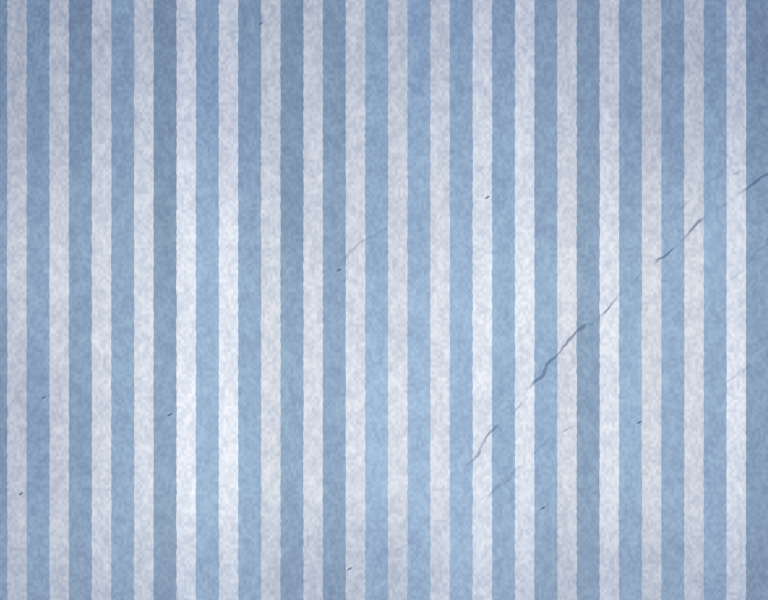
Give the GLSL for this pattern, as a WebGL 1 fragment shader.

```glsl
precision highp float;
// Worn blue and off-white vertical stripes on creased, grainy paper.

uniform vec2 u_resolution;

const float STRIPE_COUNT = 18.15;   // repeats across the canvas
const float FIRST_CENTRE = 0.40;    // centre of the first pale stripe, in repeats
const float PALE_HALF_WIDTH = 0.23; // half width of a pale stripe, in repeats
const vec3 BLUE = vec3(0.585, 0.683, 0.792);
const vec3 PALE = vec3(0.838, 0.862, 0.908);
const vec3 INK = vec3(0.25, 0.33, 0.47);

float hash(vec2 p) {
  vec3 q = fract(vec3(p.xyx) * 0.1031);
  q += dot(q, q.yzx + 33.33);
  return fract((q.x + q.y) * q.z);
}

float noise(vec2 p) {
  vec2 cell = floor(p);
  vec2 f = fract(p);
  f = f * f * (3.0 - 2.0 * f);
  float low = mix(hash(cell), hash(cell + vec2(1.0, 0.0)), f.x);
  float high = mix(hash(cell + vec2(0.0, 1.0)), hash(cell + vec2(1.0, 1.0)), f.x);
  return mix(low, high, f.y);
}

float fbm(vec2 p) {
  float sum = 0.0;
  float gain = 0.5;
  for (int i = 0; i < 4; i++) {
    sum += gain * noise(p);
    p = p * 2.03 + 17.3;
    gain *= 0.5;
  }
  return sum / 0.9375;
}

// Wobbly, bowed line from a to b that fades at its ends and breaks up.
float crease(vec2 p, vec2 a, vec2 b, float bow, float width, float pixel) {
  vec2 span = b - a;
  float len = length(span);
  vec2 along = span / len;
  vec2 rel = p - a;
  float t = dot(rel, along) / len;
  float side = dot(rel, vec2(-along.y, along.x));
  side -= bow * sin(3.14159 * clamp(t, 0.0, 1.0));
  side += 0.022 * (fbm(p * 22.0) - 0.5);
  float line = 1.0 - smoothstep(width, width + 1.5 * pixel, abs(side));
  float ends = smoothstep(0.0, 0.1, t) * (1.0 - smoothstep(0.9, 1.0, t));
  return line * ends * smoothstep(0.25, 0.7, noise(p * 38.0));
}

// Sparse dark specks, at most one in each grid cell.
float flecks(vec2 p, float pixel) {
  vec2 grid = p * 8.0;
  vec2 cell = floor(grid);
  vec2 centre = 0.2 + 0.6 * vec2(hash(cell + 3.1), hash(cell + 8.7));
  vec2 d = (fract(grid) - centre) / 8.0;
  d = vec2(d.x + 0.6 * d.y, d.y - 0.6 * d.x);
  float dist = length(d * vec2(0.55, 1.4));
  return step(0.88, hash(cell + 41.0)) * (1.0 - smoothstep(0.001, 0.0025 + pixel, dist));
}

// Printed stripes, each with its own slowly drifting tone.
vec3 stripes(vec2 uv, vec2 p, float pixel) {
  float s = uv.x * STRIPE_COUNT - FIRST_CENTRE;
  float paleId = floor(s + 0.5);
  float blueId = floor(s);
  float offset = abs(s - paleId) + 0.02 * (noise(p * 150.0) - 0.5);
  float soft = max(0.8 * STRIPE_COUNT * pixel / 1.28, 0.015);
  float pale = 1.0 - smoothstep(PALE_HALF_WIDTH - soft, PALE_HALF_WIDTH + soft, offset);
  float blueTone = 0.94 + 0.12 * hash(vec2(blueId + 20.0, 5.0));
  blueTone += 0.08 * (noise(vec2(blueId * 7.0 + 30.5, uv.y * 3.0)) - 0.5);
  float paleTone = 0.96 + 0.07 * hash(vec2(paleId + 20.0, 13.0));
  return mix(BLUE * blueTone, PALE * paleTone, pale);
}

// Broad light: dark top, softer dark foot and sides, cloudy stains.
float lighting(vec2 uv, vec2 p) {
  float side = abs(uv.x - 0.52) * 2.0;
  float light = 1.03 - 0.15 * smoothstep(0.5, 1.0, uv.y);
  light -= 0.08 * (1.0 - smoothstep(0.0, 0.2, uv.y));
  light -= 0.08 * side * side;
  return light + 0.14 * (fbm(p * 3.5 + 4.0) - 0.5);
}

void main() {
  vec2 uv = gl_FragCoord.xy / u_resolution;
  vec2 p = gl_FragCoord.xy / u_resolution.y;
  float pixel = 1.0 / u_resolution.y;

  vec3 colour = stripes(uv, p, pixel);
  // The print fades towards the foot.
  colour = mix(colour, vec3(0.69, 0.75, 0.83), 0.22 * (1.0 - smoothstep(0.0, 0.25, uv.y)));

  // Paper grain, slightly stretched along the stripes.
  float grain = 0.10 * (noise(p * vec2(230.0, 190.0)) - 0.5);
  grain += 0.12 * (fbm(p * vec2(90.0, 60.0)) - 0.5);
  float shade = lighting(uv, p) + grain;
  colour *= pow(vec3(max(shade, 0.0)), vec3(1.1, 1.0, 0.75));

  // One long crack, then short faint creases.
  float crack = crease(p, vec2(0.76, 0.20), vec2(1.33, 0.75), 0.035, 0.0008, pixel);
  colour = mix(colour, INK, 0.45 * crack);
  for (int i = 0; i < 7; i++) {
    float k = float(i);
    vec2 start = vec2(1.28 * hash(vec2(k, 2.0)), hash(vec2(k, 9.0)));
    vec2 reach = vec2(0.06 + 0.09 * hash(vec2(k, 15.0)), 0.16 * hash(vec2(k, 21.0)));
    float fold = crease(p, start, start + reach, 0.01, 0.0012, pixel);
    colour = mix(colour, INK, 0.16 * fold);
  }

  colour = mix(colour, INK, 0.6 * flecks(p, pixel));
  gl_FragColor = vec4(clamp(colour, 0.0, 1.0), 1.0);
}
```
